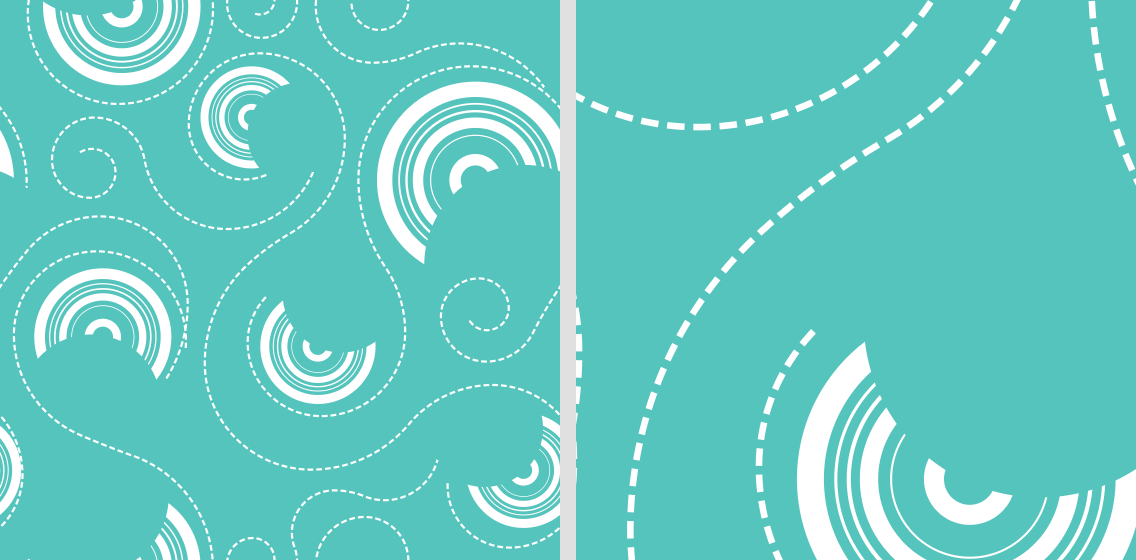
Left: the whole. Right: its middle third, enlarged.
This pattern is drawn by a Shadertoy shader. Its source:

```glsl
// Seamless tile of bitten ring discs joined by swirling stitched lines.
// Each line is a chain of tangent arcs walked by a pen, dashed by arc length;
// each disc is a set of concentric bands cut by a neighbouring circle.

const float TILE = 768.0;   // design units across one canvas height
const float TAU = 6.2831853;

// Pen state while a stitched line is traced
vec2 point, centre;
float radius, angle, travelled, pixel, ink;

vec2 dir(float a) { return vec2(cos(a), sin(a)); }

float cover(float dist) { return clamp(0.5 - dist / pixel, 0.0, 1.0); }

void startAt(vec2 pos, float degrees_) {
    centre = pos;
    radius = 0.0;
    angle = radians(degrees_);
    travelled = 0.0;
}

// Extends the line by an arc: x = signed radius, y = end angle in degrees.
// A change of sign bends the line the other way without a kink.
void addArc(vec2 arc) {
    centre += (radius - arc.x) * dir(angle);
    radius = arc.x;
    float size = abs(radius);
    float turn = radians(arc.y) - angle;
    vec2 v = (point - centre) * sign(radius);
    float off = abs(length(v) - size);
    if (off < 4.0) {
        float t = mod((atan(v.y, v.x) - angle) * sign(turn), TAU);
        if (t < abs(turn)) {
            float along = mod(travelled + t * size, 12.0) - 6.0;
            ink = max(ink, cover(off - 1.5) * cover(abs(along) - 4.0));
        }
    }
    travelled += abs(turn) * size;
    angle += turn;
}

#define TRACE(path) for (int i = 0; i < path.length(); i++) addArc(path[i]);

// Lines as (signed radius, end angle), from the curled end outwards
const vec2 hook[] = vec2[](vec2(32, 0), vec2(35, 90), vec2(52, 180),
    vec2(58, 270), vec2(70, 350), vec2(-115, 270), vec2(-128, 203));
const vec2 river[] = vec2[](vec2(76, 180), vec2(97, 270), vec2(117, 360),
    vec2(150, 420), vec2(-330, 408), vec2(-185, 360), vec2(-146, 270),
    vec2(-175, 220), vec2(150, 270), vec2(123, 360), vec2(100, 450), vec2(85, 543));
const vec2 arch[] = vec2[](vec2(90, 180), vec2(101, 90), vec2(115, 0),
    vec2(160, -34), vec2(-215, 0), vec2(-155, 90), vec2(-158, 183));
const vec2 wave[] = vec2[](vec2(38, 90), vec2(40, 0), vec2(60, -90),
    vec2(67, -180), vec2(78, -270), vec2(140, -295), vec2(-142, -215));
const vec2 curl[] = vec2[](vec2(20, 0), vec2(30, -90), vec2(35, -180),
    vec2(47, -270), vec2(49, -360), vec2(60, -380), vec2(-58, -270),
    vec2(-110, -248), vec2(75, -345));
const vec2 bowl[] = vec2[](vec2(124, 90), vec2(130, 0), vec2(165, -70),
    vec2(-1500, -67), vec2(-150, 0), vec2(-114, 90), vec2(-122, 185));
const vec2 snail[] = vec2[](vec2(28, 90), vec2(30, 0), vec2(41, -90),
    vec2(52, -180), vec2(62, -270), vec2(72, -333), vec2(-600, -320),
    vec2(-130, -270), vec2(-120, -180), vec2(-193, -148));

void stitches(vec2 p) {
    point = p;
    startAt(vec2(108, 210), -125.0); TRACE(hook)
    startAt(vec2(367, 239), 65.0);   TRACE(river)
    startAt(vec2(366, 406), 225.0);  TRACE(arch)
    startAt(vec2(482, 3), 180.0);    TRACE(wave)
    startAt(vec2(348, 18), 115.0);   TRACE(curl)
    startAt(vec2(40, -3), 190.0);    TRACE(bowl)
    startAt(vec2(643, 438), 152.0);  TRACE(snail)
}

// Discs: centre, radius, direction of the bite in degrees
const vec4 discs[] = vec4[](vec4(167, 9, 108, -115), vec4(345, 161, 70, 20),
    vec4(652, 247, 135, 60), vec4(141, 462, 94, 100),
    vec4(436, 475, 79, -66), vec4(718, 645, 79, -133));

// Bands of a unit disc: middle radius, half width
const vec2 bands[] = vec2[](vec2(0.922, 0.078), vec2(0.775, 0.009),
    vec2(0.70, 0.012), vec2(0.583, 0.053), vec2(0.455, 0.006), vec2(0.207, 0.058));

float ringDisc(vec2 p, vec4 disc) {
    float size = disc.z;
    vec2 d = mod(p - disc.xy + 0.5 * TILE, TILE) - 0.5 * TILE;
    float rings = 0.0;
    for (int i = 0; i < bands.length(); i++) {
        vec2 band = bands[i] * size;
        float line = cover(abs(length(d) - band.x) - band.y);
        rings = max(rings, min(line, 2.0 * band.y / pixel));
    }
    float bite = length(d - size * dir(radians(disc.w))) - 1.02 * size;
    return rings * cover(-bite);
}

void mainImage(out vec4 fragColor, in vec2 fragCoord) {
    pixel = TILE / iResolution.y;
    vec2 p = vec2(fragCoord.x, iResolution.y - fragCoord.y) * pixel;
    p = mod(p, TILE);
    ink = 0.0;

    // Lines cross the right and top borders, so trace the adjoining tiles too
    for (int k = 0; k < 4; k++)
        stitches(p + TILE * vec2(k & 1, -(k >> 1)));
    for (int i = 0; i < discs.length(); i++)
        ink = max(ink, ringDisc(p, discs[i]));

    vec3 teal = vec3(0.335, 0.767, 0.742);
    fragColor = vec4(mix(teal, vec3(1.0), ink), 1.0);
}
```
